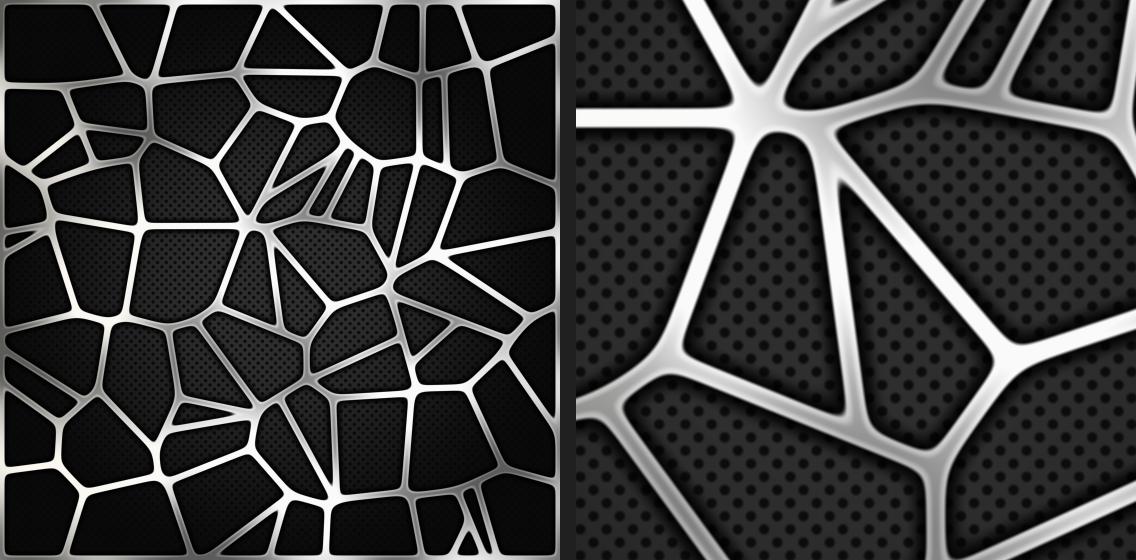
Left: the whole. Right: its middle third, enlarged.
A Shadertoy shader for this pattern:

```glsl
// Polished metal web over a dark perforated plate. The web is a jittered
// Voronoi diagram, some cells cut in two, with corners rounded by an
// exponential smooth minimum; noise gives the metal its uneven sheen.

const float GRID         = 7.0;     // Voronoi sites per side
const float JITTER       = 0.94;    // site displacement within its square
const float SPLIT_CHANCE = 0.36;    // share of cells cut by an extra bar
const float BAR_HALF     = 0.0056;  // half width of the bars
const float FRAME_EXTRA  = 0.0025;  // additional width of the outer frame
const float ROUNDING     = 0.0042;  // corner softness
const float EDGE_SOFT    = 0.0013;  // edge blur
const float SHADOW_REACH = 0.013;   // shadow of the web on the plate
const float HOLE_COUNT   = 64.0;    // holes per side and lattice
const float HOLE_RADIUS  = 0.0030;
const float SHEEN_SCALE  = 5.0;
const vec3 PLATE_LIT  = vec3(0.180, 0.180, 0.180);
const vec3 PLATE_DARK = vec3(0.036, 0.036, 0.036);
const vec3 HOLE       = vec3(0.025, 0.025, 0.025);
const vec3 WARM_TINT  = vec3(1.0, 0.99, 0.955);

vec2 hash2(vec2 p) {
    vec3 q = fract(p.xyx * vec3(0.1031, 0.1030, 0.0973));
    q += dot(q, q.yzx + 33.33);
    return fract((q.xx + q.yz) * q.zy);
}

float gradientNoise(vec2 p) {
    vec2 i = floor(p), f = fract(p);
    vec2 u = f * f * f * (f * (f * 6.0 - 15.0) + 10.0);
    vec4 corner;
    for (int k = 0; k < 4; k++) {
        vec2 o = vec2(k & 1, k >> 1);
        float angle = 6.2832 * hash2(i + o + 71.0).x;
        corner[k] = dot(vec2(cos(angle), sin(angle)), f - o);
    }
    return mix(mix(corner.x, corner.y, u.x), mix(corner.z, corner.w, u.x), u.y);
}

vec2 sitePosition(vec2 id) {
    return id + 0.5 + JITTER * (hash2(id + 19.0) - 0.5);
}

bool insideGrid(vec2 id) {
    return all(greaterThanEqual(id, vec2(0.0))) && all(lessThan(id, vec2(GRID)));
}

float edgeWeight(float dist) {
    return exp(-dist / ROUNDING);
}

// Rounded distance to the centre line of the nearest bar, in canvas units
float webDistance(vec2 uv) {
    vec2 p = uv * GRID, home = floor(p), nearestId = home;
    float nearest = 1e5;
    for (int j = -2; j <= 2; j++)
    for (int i = -2; i <= 2; i++) {
        vec2 id = home + vec2(i, j);
        vec2 toSite = sitePosition(id) - p;
        float d2 = dot(toSite, toSite);
        if (insideGrid(id) && d2 < nearest) { nearest = d2; nearestId = id; }
    }

    // Bisectors to the surrounding sites
    vec2 a = sitePosition(nearestId) - p;
    float sum = 0.0;
    for (int j = -2; j <= 2; j++)
    for (int i = -2; i <= 2; i++) {
        vec2 id = nearestId + vec2(i, j);
        if ((i == 0 && j == 0) || !insideGrid(id)) continue;
        vec2 b = sitePosition(id) - p;
        sum += edgeWeight(dot(0.5 * (a + b), normalize(b - a)) / GRID);
    }

    // Extra bar through some cells
    vec2 pick = hash2(nearestId + 53.0);
    if (pick.x < SPLIT_CHANCE) {
        float angle = 3.1416 * pick.y;
        sum += edgeWeight(abs(dot(a, vec2(cos(angle), sin(angle)))) / GRID);
    }

    // Outer frame
    vec2 low = uv - FRAME_EXTRA, high = 1.0 - uv - FRAME_EXTRA;
    sum += edgeWeight(low.x) + edgeWeight(low.y) + edgeWeight(high.x) + edgeWeight(high.y);
    return -ROUNDING * log(sum);
}

// Distance to the nearest hole centre on a staggered lattice
float holeDistance(vec2 uv) {
    vec2 p = uv * HOLE_COUNT;
    float first = length(fract(p) - 0.5);
    float second = length(fract(p + 0.5) - 0.5);
    return min(first, second) / HOLE_COUNT;
}

vec3 plateColor(vec2 uv, float gap, float soft) {
    float radius = length(uv - 0.5);
    vec3 color = mix(PLATE_LIT, PLATE_DARK, smoothstep(0.10, 0.54, radius));
    float hole = 1.0 - smoothstep(-soft, soft, holeDistance(uv) - HOLE_RADIUS);
    color = mix(color, HOLE, 0.85 * hole);
    return color * mix(0.12, 1.0, smoothstep(0.0, SHADOW_REACH, gap));
}

vec3 metalColor(vec2 uv, float dist) {
    float sheen = gradientNoise(uv * SHEEN_SCALE + 3.7);
    float glow = 0.26 * (1.0 - smoothstep(0.1, 0.65, length(uv - vec2(0.56, 0.5))));
    float grey = 0.69 + 0.62 * sheen + glow;
    float crease = 1.0 - smoothstep(0.1, 0.75, dist / BAR_HALF);
    grey -= 0.16 * crease * smoothstep(0.15, -0.2, sheen);
    vec3 tint = mix(WARM_TINT, vec3(1.0), smoothstep(0.0, 0.45, uv.x));
    return clamp(grey, 0.36, 0.98) * tint;
}

void mainImage(out vec4 fragColor, in vec2 fragCoord) {
    vec2 uv = fragCoord / iResolution.xy;
    float soft = max(EDGE_SOFT, 0.7 / iResolution.y);
    float dist = webDistance(uv);
    float gap = dist - BAR_HALF;
    float plateMask = smoothstep(-soft, soft, gap);
    vec3 color = mix(metalColor(uv, dist), plateColor(uv, gap, soft), plateMask);
    fragColor = vec4(color, 1.0);
}
```
